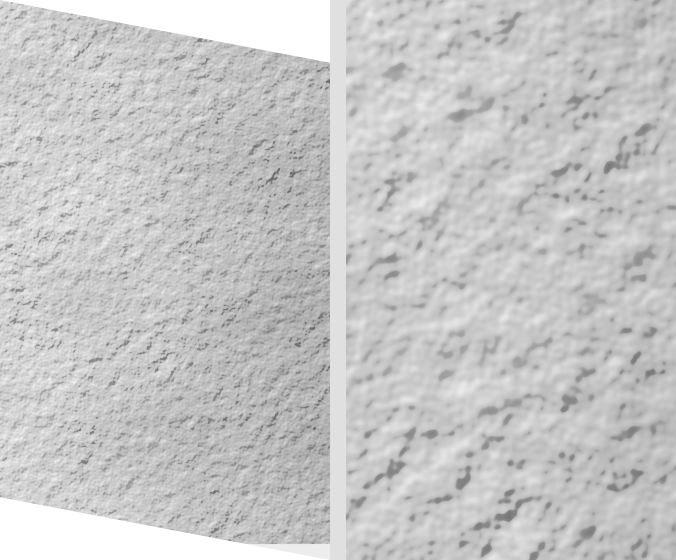
Left, the full canvas; right, a detail of the centre.
Write a Shadertoy shader that draws this texture.

```glsl
const vec3  PAPER        = vec3(1.0);
const vec3  CORNER       = vec3(0.93);
const float WALL_LEFT    = 0.820;   // grey at the lit left side
const float WALL_RIGHT   = 0.755;   // grey at the shaded right side
const float CORNER_SHADE = 0.055;   // extra shade at lower right
const float SKEW         = 0.112;   // drop of the slanted edges across the width
const float FLOOR_Y      = 0.0286;  // level cut at the lower right
const vec2  TO_LIGHT     = vec2(-0.55, 0.83);
const float LIGHT_STEP   = 0.0014;
const float GRAIN_SCALE  = 42.0;    // coarsest plaster lumps per canvas height
const float GRAIN_GAIN   = 0.052;
const float CREVICE_GAIN = 0.15;
const float MOTTLE_GAIN  = 0.07;
const mat2  TURN         = mat2(0.8, 0.6, -0.6, 0.8);

vec2 randomGradient(vec2 cell) {
    vec3 q = fract(cell.xyx * vec3(0.1031, 0.1030, 0.0973));
    q += dot(q, q.yzx + 33.33);
    return 2.0 * fract((q.xx + q.yz) * q.zy) - 1.0;
}

float gradientNoise(vec2 p) {
    vec2 cell = floor(p), f = fract(p);
    vec2 w = f * f * f * (f * (f * 6.0 - 15.0) + 10.0);
    float a = dot(randomGradient(cell), f);
    float b = dot(randomGradient(cell + vec2(1, 0)), f - vec2(1, 0));
    float c = dot(randomGradient(cell + vec2(0, 1)), f - vec2(0, 1));
    float d = dot(randomGradient(cell + vec2(1, 1)), f - vec2(1, 1));
    return mix(mix(a, b, w.x), mix(c, d, w.x), w.y);
}

float fbm(vec2 p) {
    float sum = 0.0, amplitude = 1.0;
    for (int i = 0; i < 4; i++) {
        sum += amplitude * gradientNoise(p);
        p = TURN * p * 2.03 + 17.3;
        amplitude *= 0.5;
    }
    return sum;
}

// Plaster height: each octave adds a similar slope
float plasterHeight(vec2 p) {
    float height = 0.0, scale = GRAIN_SCALE, weight = 0.8;
    vec2 q = p;
    for (int i = 0; i < 3; i++) {
        height += weight * gradientNoise(q * scale + 31.7) / scale;
        q = TURN * q;
        scale *= 2.1;
        weight *= 1.1;
    }
    return height;
}

float wallGrey(vec2 p, vec2 uv) {
    // Broad light and cloudy stains
    float grey = mix(WALL_LEFT, WALL_RIGHT, smoothstep(-0.1, 1.1, uv.x));
    grey -= CORNER_SHADE * smoothstep(0.55, 1.35, uv.x + 0.6 * (1.0 - uv.y));
    grey += MOTTLE_GAIN * fbm(p * vec2(3.0, 5.5) + 4.2);

    // Side-lit relief
    vec2 offset = TO_LIGHT * LIGHT_STEP;
    float relief = (plasterHeight(p - offset) - plasterHeight(p + offset))
                 / (2.0 * LIGHT_STEP);
    grey += GRAIN_GAIN * relief;

    // Dark crevices, gathered in rough patches
    float rough = smoothstep(-0.25, 0.4, fbm(p * 9.0 + 8.1));
    float crevice = smoothstep(0.65, 1.5, -relief);
    return grey - CREVICE_GAIN * crevice * mix(0.35, 1.2, rough);
}

void mainImage(out vec4 fragColor, in vec2 fragCoord) {
    vec2 uv = fragCoord / iResolution.xy;
    vec2 p = fragCoord / iResolution.y;
    float blur = 0.7 / iResolution.y;

    // Slanted sheet with a level cut at its foot
    float slantFoot = SKEW * (1.0 - uv.x);
    float belowTop  = smoothstep(-blur, blur, 1.0 - SKEW * uv.x - uv.y);
    float aboveFoot = smoothstep(-blur, blur, uv.y - slantFoot);
    float aboveCut  = smoothstep(-blur, blur, uv.y - FLOOR_Y);

    vec3 sheet = mix(CORNER, vec3(wallGrey(p, uv)), aboveCut);
    vec3 color = mix(PAPER, sheet, belowTop * aboveFoot);
    fragColor = vec4(clamp(color, 0.0, 1.0), 1.0);
}
```
